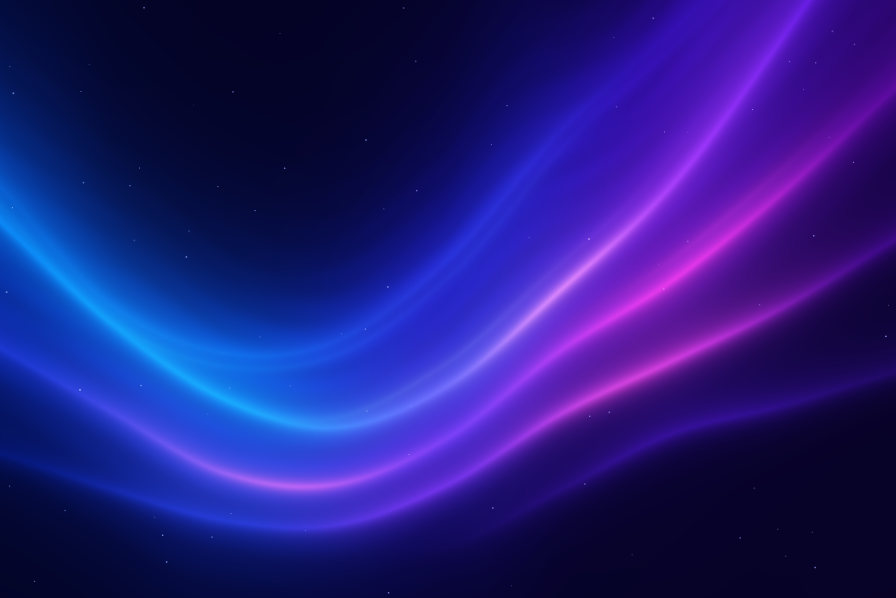
Reproduce this background procedurally as a Shadertoy shader.

```glsl
// Flowing ribbons of blue, violet and pink light sweeping across a starry night sky.

const float KNOT_SPANS = 8.0;
const float RAMP_SPANS = 4.0;

float hash(vec2 p) {
    p = fract(p * vec2(0.1031, 0.1173));
    p += dot(p, p.yx + 33.33);
    return fract((p.x + p.y) * p.x * 97.3);
}

// Catmull-Rom height through nine evenly spaced knots
float curveHeight(float knots[9], float x) {
    float s = clamp(x, 0.0, 1.0) * KNOT_SPANS;
    int i = min(int(s), 7);
    float t = s - float(i);
    float b = knots[i], c = knots[i + 1];
    float a = i > 0 ? knots[i - 1] : 2.0 * b - c;
    float d = i < 7 ? knots[i + 2] : 2.0 * c - b;
    return b + 0.5 * t * (c - a + t * (2.0 * a - 5.0 * b + 4.0 * c - d
         + t * (3.0 * (b - c) + d - a)));
}

// Approximate signed distance, positive above the curve
float curveDistance(float knots[9], vec2 uv, float aspect) {
    float x = clamp(uv.x, 0.01, 0.99);
    float rise = curveHeight(knots, x + 0.01) - curveHeight(knots, x - 0.01);
    float slope = rise / (0.02 * aspect);
    return (uv.y - curveHeight(knots, uv.x)) / sqrt(1.0 + slope * slope);
}

// Smooth colour ramp over five evenly spaced stops
vec3 ramp(vec3 stops[5], float x) {
    float s = clamp(x, 0.0, 1.0) * RAMP_SPANS;
    int i = min(int(s), 3);
    return mix(stops[i], stops[i + 1], smoothstep(0.0, 1.0, s - float(i)));
}

float softLine(float d, float width) {
    return exp(-(sqrt(d * d + 0.000009) - 0.003) / width);
}

// Bright core with a crisp underside and a separate halo width on each side
float ribbon(float d, float core, float halo, float above, float below) {
    float coreWidth = d > 0.0 ? 0.016 : 0.009;
    return core * softLine(d, coreWidth) + halo * softLine(d, d > 0.0 ? above : below);
}

float bump(float x, float center, float width) {
    float t = (x - center) / width;
    return exp(-t * t);
}

vec3 screenBlend(vec3 base, vec3 light) {
    return 1.0 - (1.0 - base) * (1.0 - clamp(light, 0.0, 1.0));
}

// One jittered star per cell, most of them hidden
float stars(vec2 p, float cells, float density, float pixel) {
    vec2 id = floor(p * cells);
    vec2 offset = 0.2 + 0.6 * vec2(hash(id + 7.1), hash(id + 19.7));
    float radius = mix(0.0006, 0.0014, hash(id + 63.9));
    float d = length(p - (id + offset) / cells);
    float disc = 1.0 - smoothstep(radius - 0.5 * pixel, radius + 0.7 * pixel, d);
    return disc * step(hash(id + 41.3), density) * mix(0.15, 0.8, hash(id + 88.2));
}

void mainImage(out vec4 fragColor, in vec2 fragCoord) {
    vec2 uv = fragCoord / iResolution.xy;
    float aspect = iResolution.x / iResolution.y;
    float x = uv.x;

    // Ribbon paths, from top to bottom
    float crest[9] = float[9](0.69, 0.49, 0.41, 0.43, 0.566, 0.78, 0.95, 1.14, 1.35);
    float spine[9] = float[9](0.63, 0.458, 0.333, 0.285, 0.355, 0.514, 0.69, 0.94, 1.22);
    float petal[9] = float[9](0.418, 0.311, 0.209, 0.19, 0.268, 0.413, 0.53, 0.68, 0.854);
    float keel[9] = float[9](0.242, 0.182, 0.13, 0.122, 0.19, 0.307, 0.396, 0.487, 0.60);
    float wake[9] = float[9](0.06, 0.05, 0.04, 0.055, 0.086, 0.18, 0.275, 0.322, 0.379);
    float dCrest = curveDistance(crest, uv, aspect);
    float dSpine = curveDistance(spine, uv, aspect);
    float dPetal = curveDistance(petal, uv, aspect);
    float dKeel = curveDistance(keel, uv, aspect);
    float dWake = curveDistance(wake, uv, aspect);

    // Colours along each ribbon, left to right
    vec3 bodyColor = ramp(vec3[5](vec3(0.01, 0.12, 0.5), vec3(0.02, 0.16, 0.72),
        vec3(0.07, 0.06, 0.64), vec3(0.13, 0.02, 0.52), vec3(0.12, 0.01, 0.3)), x);
    vec3 crestColor = ramp(vec3[5](vec3(0.01, 0.2, 0.55), vec3(0.03, 0.35, 0.92),
        vec3(0.1, 0.2, 0.85), vec3(0.04, 0.03, 0.35), vec3(0.02, 0.0, 0.12)), x);
    vec3 spineColor = ramp(vec3[5](vec3(0.02, 0.46, 0.95), vec3(0.02, 0.58, 1.0),
        vec3(0.3, 0.36, 1.0), vec3(0.54, 0.18, 1.0), vec3(0.2, 0.06, 0.75)), x);
    vec3 petalColor = ramp(vec3[5](vec3(0.1, 0.1, 0.65), vec3(0.45, 0.2, 0.95),
        vec3(0.4, 0.15, 0.95), vec3(1.0, 0.2, 0.9), vec3(0.3, 0.03, 0.45)), x);
    vec3 keelColor = ramp(vec3[5](vec3(0.01, 0.06, 0.36), vec3(0.12, 0.16, 0.8),
        vec3(0.45, 0.17, 0.98), vec3(0.85, 0.2, 0.95), vec3(0.24, 0.03, 0.5)), x);

    // Night sky and the luminous body, brightest between crest and petal
    vec3 col = mix(vec3(0.01, 0.012, 0.14), vec3(0.026, 0.008, 0.15), x);
    float body = exp(-max(dCrest, 0.0) / 0.12) * exp(-max(-dPetal, 0.0) / 0.11);
    float silk = 0.5 + 0.25 * sin(dSpine * 95.0 + x * 5.0) + 0.25 * sin(dPetal * 140.0 - x * 8.0);
    col = screenBlend(col, bodyColor * body * (0.94 + 0.12 * silk));

    // Main ribbons
    col = screenBlend(col, crestColor * ribbon(dCrest, 0.25, 0.28, 0.055, 0.07));
    col = screenBlend(col, spineColor * ribbon(dSpine, 0.36, 0.58, 0.085, 0.042));
    col = screenBlend(col, petalColor * ribbon(dPetal, 0.35, 0.5, 0.06, 0.035));
    col = screenBlend(col, keelColor * ribbon(dKeel, 0.34, 0.48, 0.065, 0.025));
    float wakeFade = smoothstep(0.42, 0.75, x) * (1.0 - 0.4 * smoothstep(0.8, 1.0, x));
    col = screenBlend(col, vec3(0.24, 0.07, 0.7) * wakeFade * ribbon(dWake, 0.18, 0.5, 0.07, 0.022));

    // Fine companion strands and warm highlights
    float lift = 0.033 * smoothstep(0.25, 0.5, x);
    col = screenBlend(col, spineColor * 0.25 * softLine(dSpine - lift, 0.007) * bump(x, 0.5, 0.2));
    col = screenBlend(col, crestColor * 0.25 * softLine(dCrest + 0.022, 0.008));
    col = screenBlend(col, petalColor * 0.2 * softLine(dPetal - 0.03, 0.01) * bump(x, 0.82, 0.12));
    col = screenBlend(col, vec3(0.65, 0.28, 0.0) * softLine(dSpine, 0.008) * bump(x, 0.63, 0.09));
    col = screenBlend(col, vec3(0.5, 0.1, 0.0) * softLine(dPetal, 0.008) * bump(x, 0.33, 0.1));
    col = screenBlend(col, vec3(0.35, 0.08, 0.0) * softLine(dKeel, 0.01) * bump(x, 0.68, 0.1));

    // Scattered stars
    float starLight = stars(vec2(x * aspect, uv.y), 24.0, 0.09, 1.0 / iResolution.y);
    col = screenBlend(col, vec3(0.55, 0.6, 1.0) * starLight);
    fragColor = vec4(col, 1.0);
}
```
